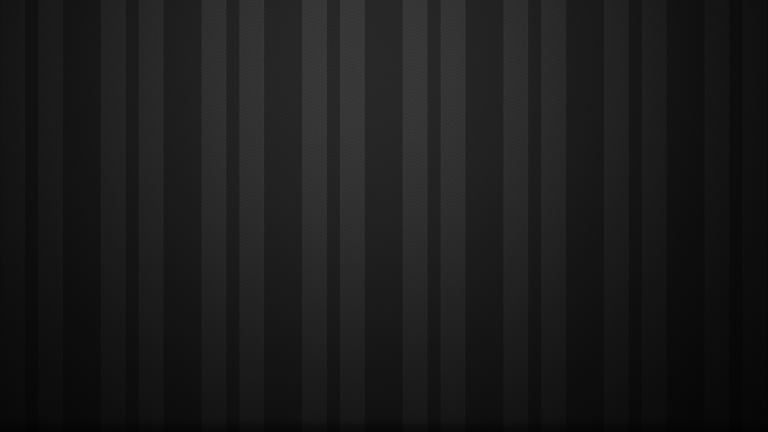
A Shadertoy shader for this pattern:

```glsl
// Dark paired vertical stripes under a soft spotlight near the top centre.
// One repeat holds two equal light bands split by a narrow gap, then a wide gap;
// a faint zigzag weave and fine grain texture the cloth.

const float PERIOD = 0.1310;       // repeat width, in canvas widths
const float BAND = 0.245;          // light band width, in repeats
const float SECOND_START = 0.376;  // start of the second band, in repeats
const float WEAVE_ROWS = 130.0;    // weave rows up the canvas
const vec2 LIGHT_CENTRE = vec2(0.47, 0.86);
const vec2 LIGHT_SPREAD = vec2(0.47, 0.89);

float hash(vec2 p) {
    vec3 q = fract(vec3(p.xyx) * 0.1031);
    q += dot(q, q.yzx + 33.33);
    return fract((q.x + q.y) * q.z);
}

// Signed distance to a repeating band, negative inside, in repeats.
float bandDistance(float x, float start, float width) {
    float fromCentre = fract(x - start - 0.5 * width + 0.5) - 0.5;
    return abs(fromCentre) - 0.5 * width;
}

float spotlight(vec2 uv, vec2 centre, vec2 spread) {
    vec2 d = (uv - centre) / spread;
    return exp(-dot(d, d));
}

// Zigzag threads, faded where they grow finer than the sampling.
float weave(vec2 p, float rows, float pixel) {
    vec2 q = p * rows;
    float zigzag = abs(fract(q.x * 0.25) - 0.5) * 2.0;
    float fade = 1.0 - smoothstep(0.35, 0.9, pixel * rows);
    return sin(6.2832 * (q.y + zigzag)) * fade;
}

void mainImage(out vec4 fragColor, in vec2 fragCoord) {
    vec2 uv = fragCoord / iResolution.xy;
    vec2 p = fragCoord / iResolution.y;
    float pixel = 1.0 / iResolution.y;

    // Paired bands with softened edges
    float x = (uv.x - 0.0005) / PERIOD;
    float edge = 0.75 / (iResolution.x * PERIOD);
    float d = min(bandDistance(x, 0.0, BAND), bandDistance(x, SECOND_START, BAND));
    float band = 1.0 - smoothstep(-edge, edge, d);

    // Thin highlight along the inner edge of each band
    float rim = band * smoothstep(-0.022, -0.004, d);

    // Spotlight over the two tones
    float glow = spotlight(uv, LIGHT_CENTRE, LIGHT_SPREAD);
    float shade = glow * (mix(0.155, 0.219, band) + 0.008 * rim);

    // Woven surface and grain
    float grain = hash(floor(p * 432.0)) - 0.5;
    shade *= 1.0 + 0.035 * weave(p, WEAVE_ROWS, pixel) + 0.03 * grain;

    // Narrow dark fringe at the foot
    shade *= mix(0.55, 1.0, smoothstep(0.0, 0.035, uv.y));

    // Sub-level dither against banding
    shade += (hash(fragCoord + 17.0) - 0.5) / 255.0;
    fragColor = vec4(vec3(shade), 1.0);
}
```
